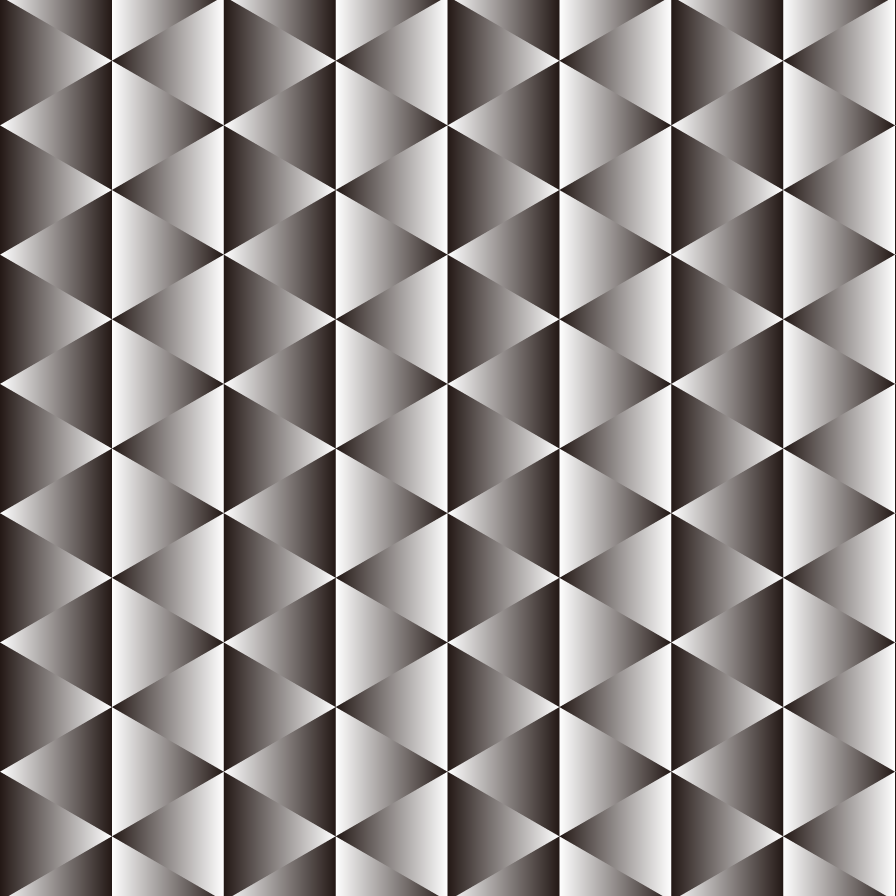
Write a three.js fragment shader that draws this pattern.

```glsl
// Interlocking equilateral triangles in eight columns, each shaded by a
// horizontal gradient. Alternate columns have dark or light triangle bases.
// Each column is split by the distance to its left-hand lattice vertices.

varying vec2 vUv;

const float COLUMN_WIDTH = 0.12487;
const float TRIANGLE_SIDE = 0.14427;   // vertical repeat
const float VERTEX_HEIGHT = 0.4994;    // a lattice vertex on the first inner seam
const vec3 DARK = vec3(0.137, 0.094, 0.082);
const vec3 LIGHT = vec3(1.0);
const int SAMPLES = 4;                 // edge smoothing samples per axis

vec3 triangleColour(vec2 p) {
  float column = floor(p.x / COLUMN_WIDTH);
  float across = fract(p.x / COLUMN_WIDTH);
  float lightBase = mod(column, 2.0);

  // Vertices shift by half a side from one seam to the next
  float row = (p.y - VERTEX_HEIGHT) / TRIANGLE_SIDE + 0.5 * (column + 1.0);
  float fromVertex = abs(fract(row + 0.5) - 0.5);
  float pointsLeft = step(fromVertex, 0.5 * across);

  // Gradient direction flips with the column and with the triangle
  float flipped = abs(lightBase - pointsLeft);
  return mix(DARK, LIGHT, mix(across, 1.0 - across, flipped));
}

void main() {
  vec2 stepX = dFdx(vUv);
  vec2 stepY = dFdy(vUv);
  vec3 sum = vec3(0.0);

  // Average over the sample footprint to smooth seams and diagonals
  for (int j = 0; j < SAMPLES; j++) {
    for (int i = 0; i < SAMPLES; i++) {
      vec2 offset = (vec2(float(i), float(j)) + 0.5) / float(SAMPLES) - 0.5;
      sum += triangleColour(vUv + offset.x * stepX + offset.y * stepY);
    }
  }
  gl_FragColor = vec4(sum / float(SAMPLES * SAMPLES), 1.0);
}
```
